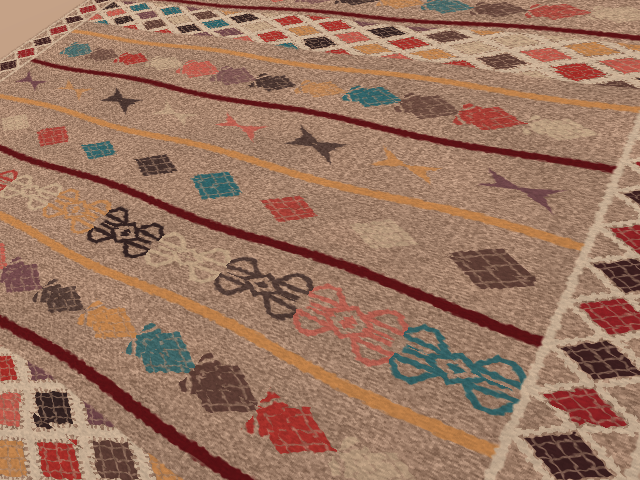
A WebGL 2 fragment shader for this pattern:

```glsl
#version 300 es
precision highp float;
// A flat-woven wool rug seen at a slant: the canvas is projected to rug
// coordinates (u along the stripes, v across them), then striped rows of
// motifs, lattice bands and stitched side borders are laid on speckled wool.
uniform vec2 u_resolution;
out vec4 fragColor;

const vec3 CREAM = vec3(0.78, 0.68, 0.58);
const vec3 DYES[8] = vec3[8](
    vec3(0.75, 0.64, 0.52), vec3(0.64, 0.16, 0.14), vec3(0.34, 0.22, 0.19),
    vec3(0.13, 0.36, 0.39), vec3(0.74, 0.50, 0.29), vec3(0.17, 0.11, 0.11),
    vec3(0.41, 0.25, 0.27), vec3(0.74, 0.33, 0.28));
// Dye order within each kind of row, from the right border inwards
const int ARROW_DYES[8] = int[8](6, 4, 5, 7, 0, 5, 4, 6);
const int DIAMOND_DYES[8] = int[8](2, 0, 1, 3, 5, 3, 1, 0);
const int HOOK_DYES[8] = int[8](3, 7, 5, 0, 5, 4, 0, 1);

float hash(vec2 p) {
    return fract(sin(dot(p, vec2(127.1, 311.7))) * 43758.5453);
}

float noise(vec2 p) {
    vec2 i = floor(p), f = fract(p);
    f = f * f * (3.0 - 2.0 * f);
    return mix(mix(hash(i), hash(i + vec2(1, 0)), f.x),
               mix(hash(i + vec2(0, 1)), hash(i + 1.0), f.x), f.y);
}

float fill(float d, float soft) { return 1.0 - smoothstep(-soft, soft, d); }

// Diamond with pale grid lines parallel to its sides
float gridDiamond(vec2 q, float soft) {
    vec2 g = abs(fract(vec2(q.x + q.y, q.x - q.y) * 1.5) - 0.5);
    float lines = fill(0.42 - max(g.x, g.y), soft + 0.03);
    return fill(abs(q.x) + abs(q.y) - 1.0, soft) * (1.0 - 0.6 * lines);
}

// Feathered link of a chain: barbs on the left, diamond on the right
float feather(vec2 q, float soft) {
    float barbs = abs(fract(q.x * 3.0 - abs(q.y) * 1.6) - 0.5) - 0.3;
    float wing = max(abs(q.x + 0.45) - 0.55, abs(q.y) - 0.45 + 0.45 * q.x);
    return max(gridDiamond(q * vec2(1.0, 1.05), soft),
               fill(wing, soft) * fill(barbs, soft + 0.08));
}

// Slanted hourglass with notched ends
float arrow(vec2 q, float soft) {
    q.y -= 0.3 * q.x;
    vec2 a = abs(q);
    return fill(max(a.y - 0.1 - 0.65 * a.x, a.x - 0.6 - 0.5 * a.y), soft);
}

// Outlined diamond with an outlined triangle at each corner
float hooked(vec2 q, float soft) {
    vec2 a = abs(q);
    float core = min(abs(a.x + a.y - 0.52) - 0.1, a.x + a.y - 0.18);
    float tri = max(0.25 - a.y, abs(a.x - 0.72) + 0.6 * a.y - 0.8);
    float arm = max(a.y - 0.09, abs(a.x - 0.72) - 0.25);
    tri = max(tri, a.y - 1.05);
    return fill(min(min(core, abs(tri + 0.1) - 0.09), arm), soft);
}

void main() {
    // Perspective projection onto the rug
    vec2 p = gl_FragCoord.xy / u_resolution.y;
    p.y = 1.0 - p.y;
    float depth = p.x + 2.854 * p.y + 1.54;
    vec2 uv = vec2(2.54 * p.x + 3.5 * p.y - 0.676,
                   30.65 * p.y - 2.789 * p.x + 0.262) / depth;
    vec2 px = fwidth(uv);
    float soft = max(px.x / 0.04, px.y / 0.2) * 0.6;

    // Hand-woven waver and ragged yarn edges
    vec2 yarn = uv * vec2(330.0, 60.0);
    uv.y += 0.035 * sin(uv.x * 17.0 + floor(uv.y + 0.5) * 1.7)
          + 0.025 * (noise(yarn * 0.7) - 0.5);
    uv.x += 0.004 * (noise(yarn.yx * 0.6) - 0.5);
    float u = uv.x, v = uv.y;

    // Speckled wool
    float grain = noise(yarn) * 0.6 + hash(floor(yarn * 1.3)) * 0.4;
    vec3 wool = mix(vec3(0.52, 0.39, 0.31), vec3(0.73, 0.60, 0.51), grain);
    wool *= 0.95 + 0.1 * noise(uv * vec2(14.0, 3.0));
    vec3 col = wool;
    float inside = fill(max(-0.035 - u, u - 1.0), px.x);

    // Stripes: red and ochre in turn, one more red beyond the far band
    float n = round(v);
    bool ochre = mod(n, 2.0) > 0.5;
    float stripe = v > 0.7 && n < 7.0 ? abs(v - n) : abs(v + 0.35);
    vec3 stripeDye = ochre && v > 0.7 ? DYES[4] : vec3(0.35, 0.07, 0.08);
    col = mix(col, stripeDye, inside * fill(stripe - 0.05, px.y));

    // Rows of motifs
    float row = floor(v);
    bool chain = row == -1.0 || row == 1.0 || row == 5.0;
    if (chain || (row > 1.0 && row < 5.0)) {
        float gap = chain ? 0.08 : 0.126 - 0.011 * (row - 2.0);
        float start = chain ? 0.933 : 0.921 + 0.012 * (row - 2.0);
        float k = round((start - u) / gap);
        vec2 q = vec2((u - start + k * gap) / 0.042,
                      (v - row - (row < 0.0 ? 0.2 : 0.5)) / 0.22);
        int i = int(k) & 7;
        int dye = chain ? i : row == 2.0 ? ARROW_DYES[i]
                : row == 3.0 ? DIAMOND_DYES[i] : HOOK_DYES[i];
        float shape = chain ? feather(q, soft) : row == 2.0 ? arrow(q, soft)
                    : row == 3.0 ? gridDiamond(q, soft) : hooked(q * 0.9, soft);
        float wear = 0.95 - 0.3 * hash(vec2(k, row));
        if (k >= 0.0 && start - k * gap > 0.02) col = mix(col, DYES[dye], shape * wear);
    }

    // Two lattice bands of gridded diamonds with cream comb stitching
    float middle = v < 3.0 ? 0.22 : 6.63;
    vec2 b = vec2((u - 0.68) / 0.095, (v - middle) / 0.46);
    vec2 r = vec2(b.x + b.y, b.x - b.y), id = round(r), f = r - id;
    float edge = max(abs(f.x), abs(f.y));
    float comb = 0.42 - 0.07 * step(0.5, fract((abs(f.x) < abs(f.y) ? f.x : f.y) * 9.0));
    float band = inside * fill(abs(v - middle) - 0.42, px.y);
    vec3 tile = DYES[int(hash(id + 3.0) * 7.99)];
    float tileShape = gridDiamond(vec2(f.x + f.y, f.x - f.y) / 0.68, soft * 0.6);
    vec3 lattice = mix(wool, tile, tileShape * 0.95);
    lattice = mix(lattice, CREAM, fill(comb - edge, soft * 0.3));
    col = mix(col, lattice, band);

    // Side borders: red and dark diamonds between cream zigzags
    vec2 s = vec2((u - (u > 0.5 ? 1.04 : -0.08)) / 0.04, (v - 4.41) / 0.425);
    float step_ = round(s.y);
    s.y -= step_;
    float rim = abs(s.x) / 0.72 + abs(s.y) / 0.42;
    vec3 side = mix(wool, mod(step_, 2.0) < 0.5 ? vec3(0.55, 0.13, 0.14) : vec3(0.23, 0.12, 0.12),
                    gridDiamond(s / vec2(0.72, 0.42), soft));
    float teeth = 0.13 + 0.09 * step(0.5, fract(s.x * 6.0));
    side = mix(side, CREAM, fill(abs(rim - 1.3) - teeth, soft));
    col = mix(col, side, fill(abs(s.x) - 1.0, soft));
    col = mix(col, CREAM, fill(abs(abs(s.x) - 1.0) - 0.09, soft));

    // Bare floor past the left edge, yarn shading and slanting light
    col *= 0.9 + 0.2 * grain;
    col = mix(col, vec3(0.73, 0.60, 0.50), fill(u + 0.128, px.x));
    col *= 1.06 - 0.07 * p.y - 0.03 * p.x;
    fragColor = vec4(col, 1.0);
}
```
